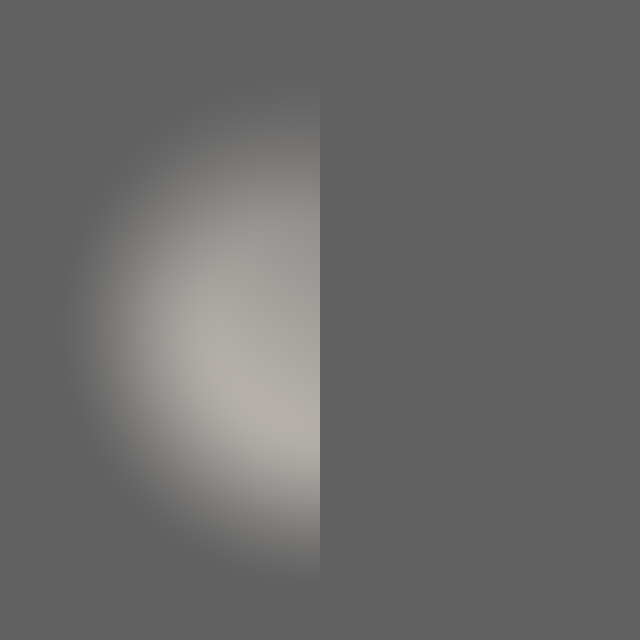
This background is drawn by a WebGL 1 fragment shader. Its source:

```glsl
precision highp float;

uniform vec2 u_resolution;

// Soft round glow, fading outwards from the middle of the canvas
float softDisc(vec2 p) {
    return 1.0 - smoothstep(0.143, 0.43, length(p));
}

// Light from the lower left, levelling off gently at full strength
float slantedLight(vec2 p) {
    float light = 0.77 - dot(p, vec2(0.84, 1.2));
    float blend = max(0.1 - abs(light - 1.0), 0.0);
    return min(light, 1.0) - blend * blend / 0.4;
}

void main() {
    vec2 uv = gl_FragCoord.xy / u_resolution;
    vec2 p = uv - vec2(0.5, 0.49);

    vec3 wallGrey = vec3(0.376);
    vec3 warmLight = vec3(0.722, 0.702, 0.682);

    // The glow is cut off at the vertical centre line
    float leftHalf = clamp((0.5 - uv.x) * u_resolution.x + 0.5, 0.0, 1.0);
    float glow = softDisc(p) * slantedLight(p) * leftHalf;

    gl_FragColor = vec4(mix(wallGrey, warmLight, glow), 1.0);
}
```
